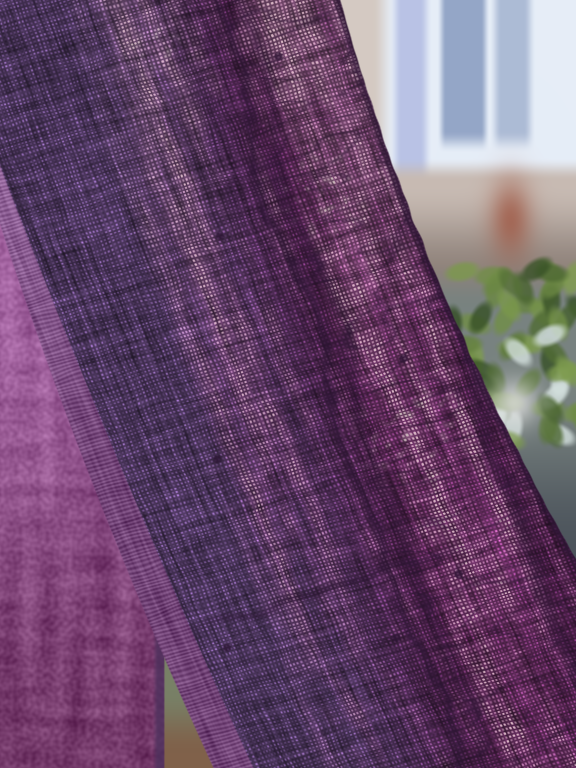
Write a WebGL 2 fragment shader that draws this texture.

```glsl
#version 300 es
precision highp float;
// Sheer violet woven cloth hanging diagonally before a blurred window and garden.
uniform vec2 u_resolution;
out vec4 fragColor;

float hash(vec2 p) {
  p = fract(p * vec2(0.1031, 0.1137));
  p += dot(p, p.yx + 33.33);
  return fract((p.x + p.y) * p.x * 17.0);
}

float corner(vec2 cell, vec2 d) {
  float a = 6.2832 * hash(cell + 71.0);
  return dot(vec2(cos(a), sin(a)), d);
}

// Gradient noise
float noise(vec2 p) {
  vec2 i = floor(p), f = p - i, r = vec2(1, 0);
  vec2 w = f * f * (3.0 - 2.0 * f);
  return mix(mix(corner(i, f), corner(i + r, f - r), w.x),
             mix(corner(i + r.yx, f - r.yx), corner(i + 1.0, f - 1.0), w.x), w.y);
}

float band(float x, float a, float b, float soft) {
  return smoothstep(a - soft, a + soft, x) * (1.0 - smoothstep(b - soft, b + soft, x));
}

float bump(vec2 p, float x, float y, vec2 size) {
  vec2 d = (p - vec2(x, y)) / size;
  return exp(-dot(d, d));
}

float ridge(float d, float width) { return exp(-d * d / (width * width)); }

vec3 background(vec2 p) {
  // Window panes and frames
  vec3 col = mix(vec3(0.83, 0.79, 0.76), vec3(0.90, 0.93, 0.97), smoothstep(0.485, 0.515, p.x));
  col = mix(col, vec3(0.68, 0.72, 0.88), 0.8 * band(p.x, 0.515, 0.555, 0.008));
  float panes = band(p.x, 0.575, 0.632, 0.006) + 0.7 * band(p.x, 0.645, 0.69, 0.008);
  col = mix(col, vec3(0.58, 0.65, 0.78), panes * smoothstep(0.80, 0.83, p.y));
  // Wall, rust stain and shaded ground
  vec3 wall = mix(vec3(0.56, 0.51, 0.48), vec3(0.78, 0.73, 0.70), smoothstep(0.64, 0.76, p.y));
  col = mix(wall, col, smoothstep(0.765, 0.795, p.y));
  col = mix(col, vec3(0.62, 0.33, 0.25), 0.75 * bump(p, 0.665, 0.715, vec2(0.027, 0.05)));
  vec3 ground = mix(vec3(0.30, 0.33, 0.36), vec3(0.47, 0.51, 0.50), smoothstep(0.28, 0.5, p.y));
  col = mix(ground, col, smoothstep(0.60, 0.66, p.y));
  // Out-of-focus leaves
  for (float k = 0.0; k < 60.0; k++) {
    vec2 c = vec2(0.59, 0.42) + vec2(0.17, 0.23) * vec2(hash(vec2(k, 3)), hash(vec2(k, 19)));
    float a = 3.14 * hash(vec2(k, 31)), tone = hash(vec2(k, 47));
    vec2 d = mat2(cos(a), sin(a), -sin(a), cos(a)) * (p - c);
    float leaf = 1.0 - smoothstep(0.6, 1.3, length(d / vec2(0.022, 0.012)));
    vec3 tint = mix(vec3(0.20, 0.30, 0.14), vec3(0.56, 0.68, 0.34), tone);
    col = mix(col, tone > 0.85 ? vec3(0.83, 0.88, 0.87) : tint, 0.8 * leaf);
  }
  col = mix(col, vec3(0.88), 0.8 * bump(p, 0.67, 0.475, vec2(0.03)));
  // Garden gap at the lower left
  vec3 gap = mix(vec3(0.50, 0.38, 0.29), vec3(0.47, 0.50, 0.40), smoothstep(0.02, 0.10, p.y));
  return mix(gap, col, smoothstep(0.3, 0.4, p.x));
}

void main() {
  vec2 p = gl_FragCoord.xy / u_resolution.y;
  float t = 1.0 - p.y, soft = max(0.0015, 1.0 / u_resolution.y);

  // Cloth outline and coordinates along weft, warp and folds
  float leftEdge = -0.08 + 0.36 * t + 0.05 * t * t;
  float hemEdge = -0.087 + 0.27 * t + 0.095 * t * t;
  float rightEdge = 0.443 + 0.276 * t + 0.20 * t * t + 0.003 * noise(vec2(t * 40.0, 8));
  float s = (p.x - leftEdge) / 0.53, v = p.y - 0.30 * p.x, fold = s + 0.17 * t;
  vec2 q = vec2(s, v);

  // Wavering weave with uneven holes, faded when finer than the pixels
  vec2 waver = 0.005 * vec2(noise(q * vec2(14, 22)), noise(q * vec2(9, 40) + 40.0));
  vec2 thread = 190.0 * (vec2(s * 0.53, v) + waver);
  vec2 wave = 0.5 + 0.5 * cos(6.2832 * thread);
  float detail = 1.0 - smoothstep(0.4, 0.7, 190.0 / u_resolution.y);
  float hole = mix(0.25, wave.x * wave.y * (0.4 + 1.1 * hash(floor(thread + 0.5))), detail);
  float warp = noise(q * vec2(75, 5)) + 0.7 * noise(q * vec2(160, 13));
  float weft = noise(q * vec2(5, 90)) + 0.7 * noise(q * vec2(12, 190));
  float cloud = noise(q * vec2(22, 4)) + 0.6 * noise(q * 24.0);

  // Lit panel behind, with a dark selvedge
  vec3 panel = mix(vec3(0.45, 0.22, 0.41), vec3(0.63, 0.38, 0.62), smoothstep(0.0, 0.65, p.y));
  panel += 0.12 * noise(p * vec2(40, 5)) + 0.1 * noise(p * vec2(12, 60)) + 0.1 * noise(p * 170.0);
  panel = mix(panel, vec3(0.30, 0.19, 0.36), 0.8 * band(p.x, 0.202, 0.216, 0.004));
  vec3 col = mix(panel, background(p), smoothstep(-soft, soft, p.x - 0.214));

  // Turned hem
  vec3 hem = mix(vec3(0.45, 0.27, 0.47), vec3(0.56, 0.38, 0.59), smoothstep(0.35, 0.8, p.y));
  hem += 0.09 * warp + 0.06 * weft + 0.12 * (wave.y - 0.5) * detail;
  col = mix(col, hem, smoothstep(-soft, soft, p.x - hemEdge) * step(s, 0.5));

  // Light through the main cloth
  float glow = 0.5 * band(fold, 0.36, 0.55, 0.07) * (1.0 - 0.6 * smoothstep(0.6, 0.9, t));
  glow += 0.85 * band(fold, 0.76, 1.02, 0.06) * (1.0 - 0.25 * t);
  glow += 0.4 * bump(p, 0.455, 0.62, vec2(0.035, 0.08)) + 0.4 * bump(p, 0.65, 0.28, vec2(0.035, 0.07));
  glow = clamp(glow + 0.5 * cloud * smoothstep(0.2, 0.5, fold), 0.0, 1.0);
  vec3 shade = mix(vec3(0.30, 0.215, 0.37), vec3(0.29, 0.12, 0.28), smoothstep(0.4, 0.8, fold));
  vec3 lit = mix(vec3(0.50, 0.23, 0.46), vec3(0.54, 0.37, 0.50), smoothstep(0.35, 0.95, p.y));
  vec3 cloth = mix(shade, lit, 0.7 * glow);
  cloth *= (1.0 + 0.4 * warp + 0.32 * weft) * (0.82 + 0.65 * hole);
  float open = hole * glow * smoothstep(-0.35, 0.5, cloud + 0.4 * weft);
  cloth = mix(cloth, vec3(0.84, 0.73, 0.76), min(open, 0.9));

  // Worn patches
  float worn = bump(p, 0.42, 0.75, vec2(0.055)) + bump(p, 0.54, 0.44, vec2(0.06)) + bump(p, 0.2, 0.94, vec2(0.03));
  worn *= smoothstep(0.05, 0.45, noise(p * 75.0)) * (0.2 + 0.6 * hole);
  cloth = mix(cloth, vec3(0.76, 0.75, 0.70), worn);

  // Dark folds, stray threads and slubs
  float bend = fold + 0.06 * noise(vec2(t * 6.0, 1)) + 0.02 * noise(q * 30.0);
  float crease = 0.8 * ridge(bend - 0.68, 0.012) + 0.5 * ridge(bend - 0.74, 0.02) + 0.6 * ridge(bend - 1.04, 0.02);
  crease += 0.6 * ridge(v - 0.105 - 0.02 * noise(vec2(s * 8.0, 5)), 0.006) * band(s, 0.05, 0.75, 0.1);
  float stray = 1.0 - smoothstep(0.0, 0.06, abs(noise(q * vec2(5, 32))));
  crease += 0.5 * stray * smoothstep(0.35, 0.8, fold);
  vec2 cell = floor(p * 9.0), spot = fract(p * 9.0) - 0.2 - 0.6 * vec2(hash(cell), hash(cell + 9.0));
  crease += (1.0 - smoothstep(0.03, 0.065, length(spot))) * step(0.8, hash(cell + 23.0));
  crease += 1.0 - smoothstep(0.002, 0.014, rightEdge - p.x);
  cloth = mix(cloth, vec3(0.17, 0.08, 0.20), 0.7 * min(crease, 1.0));

  float inside = smoothstep(-soft, soft, p.x - leftEdge) * smoothstep(-soft, soft, rightEdge - p.x);
  fragColor = vec4(mix(col, cloth, inside), 1);
}
```
